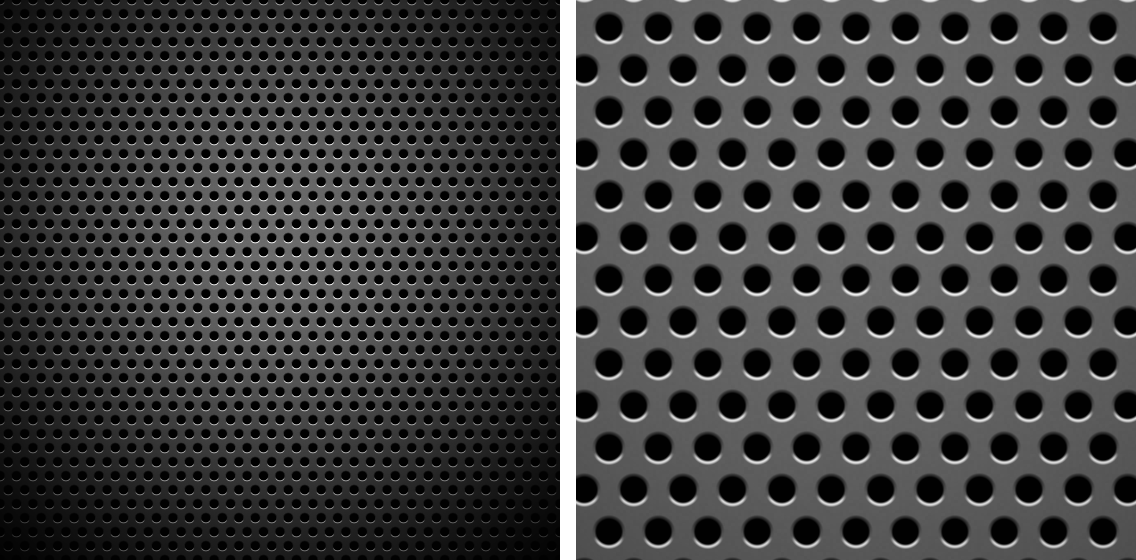
Left, the full canvas; right, a detail of the centre.
Write a three.js fragment shader that draws this texture.

```glsl
varying vec2 vUv;

const vec2 HOLE_COUNT = vec2(34.0, 40.0);
const float HOLE_RADIUS = 0.0080;
const float RIM_RADIUS = 0.0096;
const float EDGE_SOFTNESS = 0.0009;
const vec2 LIGHT_CENTER = vec2(0.5, 0.57);
const float LIGHT_REACH = 0.84;
const float PLATE_GRAY = 0.42;
const float GLINT_GRAY = 0.95;

float hash(vec2 p) {
  return fract(sin(dot(p, vec2(41.3, 289.1))) * 4375.85);
}

float disc(vec2 p, float radius) {
  return 1.0 - smoothstep(-EDGE_SOFTNESS, EDGE_SOFTNESS, length(p) - radius);
}

// Offset from the nearest hole; odd rows move by half a pitch
vec2 staggeredCell(vec2 uv, vec2 count) {
  float row = floor(uv.y * count.y + 0.5);
  float x = uv.x * count.x - 0.5 * mod(row, 2.0);
  vec2 cell = vec2(fract(x + 0.5) - 0.5, uv.y * count.y - row);
  return cell / count;
}

// Soft pool of light, fading to black at the corners
float spotlight(vec2 uv, vec2 center, float reach) {
  return 1.0 - smoothstep(0.0, reach, distance(uv, center));
}

// Bevel: shadowed at the top, bright crescent at the bottom
float rimShade(vec2 p, float plate, float light) {
  float down = -p.y / max(length(p), 0.0001);
  float shadowed = plate * mix(0.5, 0.95, smoothstep(-0.8, 0.3, down));
  float glint = GLINT_GRAY * pow(light, 0.6);
  return mix(shadowed, glint, smoothstep(0.25, 0.8, down));
}

void main() {
  float light = spotlight(vUv, LIGHT_CENTER, LIGHT_REACH);
  float grain = (hash(floor(vUv * 512.0)) - 0.5) * 0.012;
  float plate = light * (PLATE_GRAY + grain);
  vec2 p = staggeredCell(vUv, HOLE_COUNT);

  // Plate, bevel, then the opening
  float shade = mix(plate, rimShade(p, plate, light), disc(p, RIM_RADIUS));
  shade = mix(shade, 0.003, disc(p - vec2(0.0, 0.0002), HOLE_RADIUS));

  gl_FragColor = vec4(vec3(shade), 1.0);
}
```
